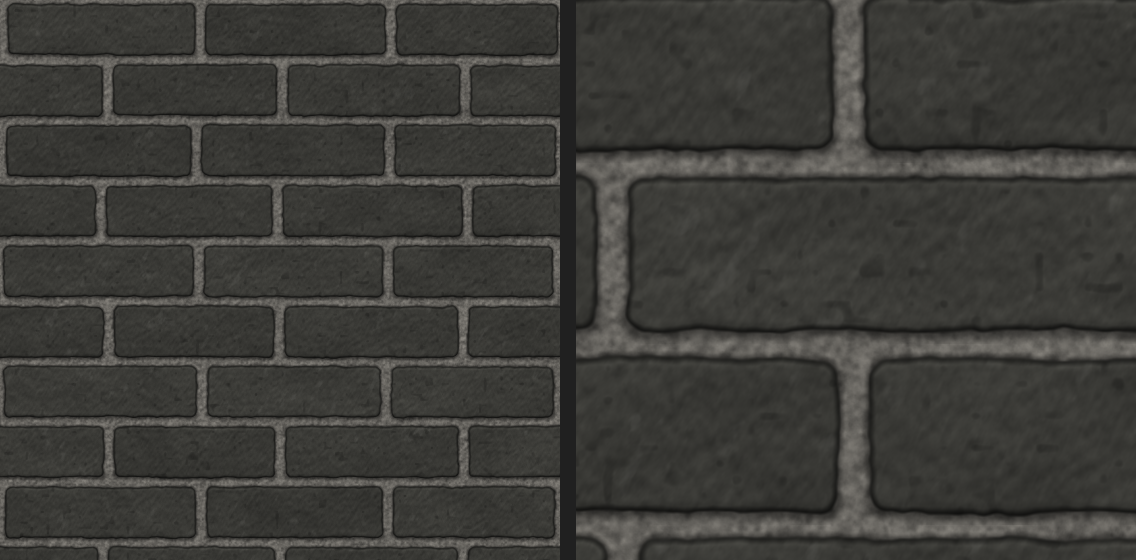
Left: the whole. Right: its middle third, enlarged.
Give the GLSL for this texture, as a three.js fragment shader.

```glsl
varying vec2 vUv;

float hash(vec2 p) {
  return fract(sin(dot(p, vec2(127.1, 311.7))) * 43758.5453);
}

float noise(vec2 p) {
  vec2 i = floor(p);
  vec2 f = fract(p);
  f = f * f * (3.0 - 2.0 * f);
  return mix(mix(hash(i), hash(i + vec2(1.0, 0.0)), f.x),
             mix(hash(i + vec2(0.0, 1.0)), hash(i + vec2(1.0, 1.0)), f.x), f.y);
}

float fbm(vec2 p) {
  float sum = 0.0;
  float amp = 0.5;
  for (int i = 0; i < 4; i++) {
    sum += amp * noise(p);
    p = mat2(1.6, 1.2, -1.2, 1.6) * p + 7.3;
    amp *= 0.5;
  }
  return sum / 0.9375;
}

// Slope of the surface grain towards light from the upper left
float relief(vec2 p) {
  return fbm(p) - fbm(p + vec2(-0.45, 0.55));
}

// Centre of the k-th upright joint in a course, three to the width
float jointX(float k, float course) {
  float odd = mod(course, 2.0);
  float column = mod(k, 3.0);
  float drift = 0.06 * abs(odd - step(0.5, column));
  float jitter = 0.06 * (hash(vec2(column, course) + 3.7) - 0.5);
  return (k + 0.01 + 0.5 * odd + drift + jitter) / 3.0;
}

float roundedBox(vec2 p, vec2 halfSize, float radius) {
  vec2 q = abs(p) - halfSize + radius;
  return length(max(q, 0.0)) + min(max(q.x, q.y), 0.0) - radius;
}

void main() {
  vec2 uv = vUv;

  // Courses are counted down from the top edge
  float pitch = 0.10764;
  float course = floor((1.0 - uv.y) / pitch);
  float k = floor(uv.x * 3.0 - 0.5 * mod(course, 2.0));
  if (uv.x < jointX(k, course)) k -= 1.0;
  else if (uv.x > jointX(k + 1.0, course)) k += 1.0;

  // Brick outline with rough edges
  float left = jointX(k, course);
  float right = jointX(k + 1.0, course);
  vec2 id = vec2(mod(k, 3.0), course);
  vec2 local = uv - vec2(0.5 * (left + right), 1.0 - (course + 0.5) * pitch);
  local.y += 0.002 * (hash(id + 9.1) - 0.5);
  float d = roundedBox(local, vec2(0.5 * (right - left) - 0.0092, 0.0457), 0.011);
  d += 0.0030 * (noise(uv * 42.0) - 0.5) + 0.0018 * (noise(uv * 125.0) - 0.5);

  float below = smoothstep(0.030, 0.046, -local.y);
  float above = smoothstep(0.030, 0.046, local.y);

  // Mortar: coarse grain, shaded beside and under the bricks
  float sand = noise(uv * 290.0) - 0.5;
  vec3 mortar = vec3(0.405, 0.395, 0.375);
  mortar *= 1.0 + 0.28 * sand + 0.45 * relief(uv * 150.0) + 0.25 * (fbm(uv * 35.0) - 0.5);
  float shadow = smoothstep(-0.001, mix(0.0045, 0.0085, below), d);
  mortar *= mix(0.50, 1.0, shadow);

  // Brick face: broad clouds, slanted fine grain, pits and pale scuffs
  vec2 slanted = mat2(0.85, 0.53, -0.53, 0.85) * uv;
  vec3 brick = vec3(0.222, 0.221, 0.206);
  brick *= 0.96 + 0.08 * hash(id + 5.3);
  brick *= 1.0 + 0.24 * (fbm(uv * vec2(15.0, 24.0)) - 0.5);
  brick *= 1.0 + 0.30 * relief(slanted * vec2(170.0, 95.0)) + 0.10 * (noise(uv * 270.0) - 0.5);
  brick *= 1.0 - 0.18 * smoothstep(0.80, 0.96, noise(uv * 105.0 + 31.0));
  brick += 0.035 * smoothstep(0.66, 0.85, fbm(slanted * vec2(75.0, 42.0) + 13.0));

  // Worn bevel, lit along the top and dark along the outline
  float bevel = smoothstep(-0.008, -0.004, d);
  brick *= 1.0 + bevel * (0.16 * above - 0.12 * below);
  float outline = smoothstep(-0.0045, -0.0005, d);
  brick *= 1.0 - outline * mix(0.45, 0.58, below);

  vec3 color = mix(brick, mortar, smoothstep(-0.0011, 0.0011, d));
  gl_FragColor = vec4(color, 1.0);
}
```
